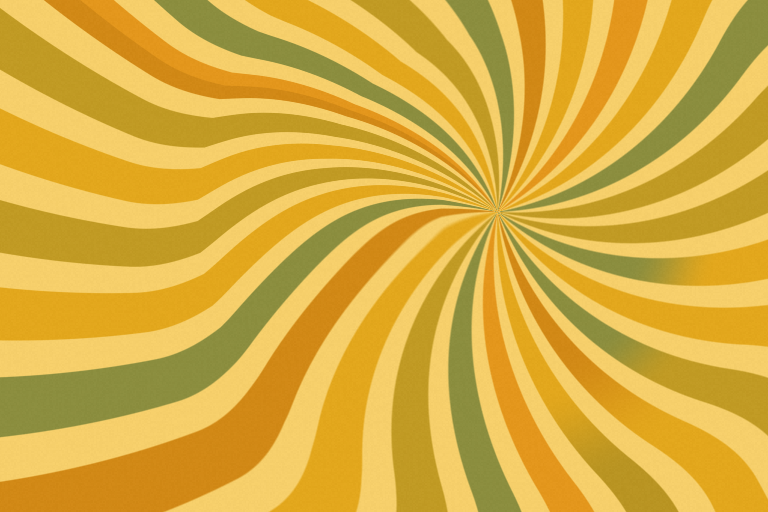
Reproduce this background procedurally as a Shadertoy shader.

```glsl
// Retro sunburst: curved cream, gold, olive, green and orange rays swirling from one point.
const float ARMS = 27.0;
const float TAU = 6.2831853;
const vec2 CENTER = vec2(0.648, 0.586);

const vec3 CREAM  = vec3(0.965, 0.812, 0.418);
const vec3 GOLD   = vec3(0.888, 0.655, 0.112);
const vec3 OLIVE  = vec3(0.755, 0.605, 0.140);
const vec3 GREEN  = vec3(0.545, 0.555, 0.245);
const vec3 RUST   = vec3(0.820, 0.535, 0.085);
const vec3 ORANGE = vec3(0.892, 0.590, 0.110);

// Palette number of each arm, clockwise
const int ARM_COLOR[27] = int[27](
    1, 3, 2, 0, 1, 2, 3, 0, 4, 0, 2, 1, 1, 2,
    0, 2, 3, 0, 4, 2, 1, 0, 3, 2, 0, 1, 0);

float hash(vec2 p) {
    return fract(sin(dot(p, vec2(127.1, 311.7))) * 43758.5453);
}

// Smooth minimum with blend width k
float softMin(float a, float b, float k) {
    float h = max(k - abs(a - b), 0.0);
    return min(a, b) - h * h / (4.0 * k);
}

// Bell curve around an angle, in wrapped degrees
float bell(float angle, float middle, float width) {
    float d = (mod(angle - middle + 180.0, 360.0) - 180.0) / width;
    return exp(-d * d);
}

// Degrees by which the rays are twisted at a polar position
float twist(float angle, float r) {
    float bend = softMin(46.0 * (r - 0.586), 3.0 - 20.0 * (r - 0.605), 6.0);
    float lean = 164.0 + 5.0 * cos(radians(angle - 60.0));
    float crest = 12.0 * min(r / 0.35, 1.0) * bell(angle, 128.0, 30.0);
    float dip = 7.0 * min(r / 0.586, 1.0) * bell(angle, 210.0, 28.0);
    float pinch = clamp(32.0 - 54.6 * r, 0.0, 26.0) * bell(angle, 178.0, 28.0);
    float lift = 4.5 * bell(angle, -92.0, 28.0);
    return lean + bend + crest + lift - dip - pinch;
}

vec3 palette(int n) {
    if (n == 0) return GOLD;
    if (n == 1) return OLIVE;
    if (n == 2) return GREEN;
    if (n == 3) return RUST;
    return ORANGE;
}

// Arm colour, including the split arm and those that fade outwards
vec3 armColor(int arm, float across, float r, float soft) {
    vec3 c = palette(ARM_COLOR[arm]);
    if (arm == 1) c = mix(c, ORANGE, smoothstep(-soft, soft, across));
    if (arm == 13) c = mix(c, GOLD, smoothstep(0.28, 0.44, r));
    if (arm == 15) c = mix(c, OLIVE, smoothstep(0.32, 0.46, r));
    if (arm == 16) c = mix(c, GOLD, smoothstep(0.30, 0.54, r));
    if (arm == 17) c = mix(c, OLIVE * 0.96, smoothstep(0.36, 0.56, r));
    return c;
}

void mainImage(out vec4 fragColor, in vec2 fragCoord) {
    vec2 p = (fragCoord - CENTER * iResolution.xy) / iResolution.y;
    float r = length(p);
    float angle = degrees(atan(p.y, p.x));

    // Position counted in arms around the centre
    float turn = (twist(angle, r) - angle) * ARMS / 360.0;
    float nearest = floor(turn + 0.5);
    float across = turn - nearest;
    int arm = int(mod(nearest, ARMS));

    // Edge softness of about one pixel, growing towards the centre
    float soft = min(ARMS / (TAU * max(r, 0.001) * iResolution.y), 0.6);
    float ray = 1.0 - smoothstep(-soft, soft, abs(across) - 0.3);
    vec3 color = mix(CREAM, armColor(arm, across, r, soft), ray);

    // Faint paper grain
    color += 0.016 * (hash(floor(p * 340.0)) - 0.5);
    fragColor = vec4(color, 1.0);
}
```
